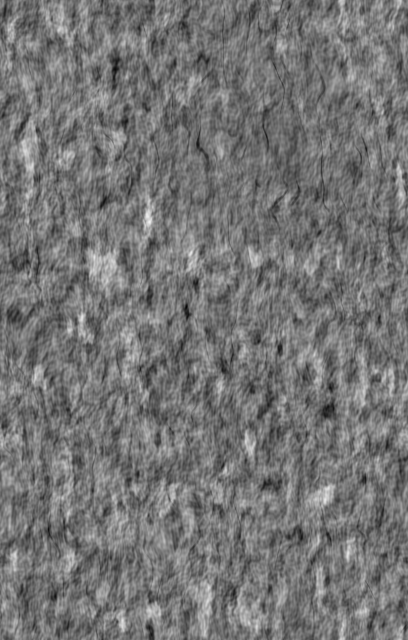
Write a WebGL 1 fragment shader that draws this texture.

```glsl
precision highp float;
uniform vec2 u_resolution;

const float TAU = 6.2831853;
const float BASE_GREY = 0.468;

float hash(vec2 cell, float seed) {
  return fract(sin(dot(cell, vec2(127.1, 311.7)) + seed * 74.7) * 43758.5453);
}

// Unit gradient of a lattice corner; the lattice wraps after "cells"
float corner(vec2 cell, vec2 offset, vec2 cells, float seed) {
  vec2 wrapped = floor(mod(cell + 0.5, cells));
  float angle = TAU * hash(wrapped, seed);
  return dot(vec2(cos(angle), sin(angle)), offset);
}

// Gradient noise that repeats over the unit square, for whole cell counts
float tileNoise(vec2 uv, vec2 cells, float seed) {
  vec2 p = uv * cells;
  vec2 i = floor(p);
  vec2 f = p - i;
  vec2 w = f * f * f * (f * (f * 6.0 - 15.0) + 10.0);
  vec2 e = vec2(1.0, 0.0);
  float low = mix(corner(i, f, cells, seed), corner(i + e.xy, f - e.xy, cells, seed), w.x);
  float high = mix(corner(i + e.yx, f - e.yx, cells, seed), corner(i + e.xx, f - e.xx, cells, seed), w.x);
  return mix(low, high, w.y);
}

// Three octaves of upright grain
float grain(vec2 uv, vec2 cells, float seed) {
  float sum = 0.0;
  float weight = 1.0;
  for (int octave = 0; octave < 3; octave++) {
    sum += weight * tileNoise(uv, cells, seed + float(octave));
    cells *= 2.0;
    weight *= 0.68;
  }
  return sum;
}

// Thin wandering upright fissures, broken up along their length
float fissures(vec2 uv, float count, float seed) {
  float wander = 1.5 * tileNoise(uv, vec2(6.0, 7.0), seed)
               + 0.8 * tileNoise(uv, vec2(24.0, 26.0), seed + 1.0);
  float distance = abs(fract(uv.x * count + wander) - 0.5);
  float breaks = smoothstep(-0.12, 0.3, tileNoise(uv, vec2(count, 15.0), seed + 2.0));
  return breaks * (1.0 - smoothstep(0.015, 0.14, distance));
}

// Pale flakes with ragged edges
float flakes(vec2 uv, vec2 cells, float roughness, float seed) {
  return smoothstep(0.23, 0.46, tileNoise(uv, cells, seed) + 0.13 * roughness);
}

// Smoother, darker bark in the upper right, fading periodically
float calmZone(vec2 uv) {
  vec2 wave = cos(TAU * (uv - vec2(0.66, 0.77)));
  float ragged = tileNoise(uv, vec2(7.0, 6.0), 40.0);
  return smoothstep(0.5, 1.7, wave.x + wave.y + ragged);
}

void main() {
  vec2 uv = gl_FragCoord.xy / u_resolution;

  // Bend the grain a little
  vec2 bend = vec2(tileNoise(uv, vec2(9.0, 11.0), 1.0), tileNoise(uv, vec2(11.0, 9.0), 2.0));
  vec2 bark = uv + 0.014 * bend;

  // Surface layers
  vec2 grainCells = vec2(40.0, 35.0);
  float fine = grain(bark, grainCells, 10.0);
  float relief = fine - grain(bark + vec2(-0.004, 0.003), grainCells, 10.0);
  float lumps = tileNoise(bark, vec2(23.0, 21.0), 20.0);
  float broad = tileNoise(uv, vec2(5.0, 4.0), 23.0);
  float pits = smoothstep(0.2, 0.5, -tileNoise(bark, vec2(34.0, 27.0), 26.0) - 0.1 * fine);
  float pale = flakes(bark, vec2(21.0, 11.0), fine, 30.0);
  float cracks = fissures(bark, 27.0, 33.0);
  float calm = calmZone(uv);

  // Tone
  float grey = BASE_GREY + 0.07 * broad - 0.035 * calm;
  grey += mix(1.0, 0.6, calm) * (0.2 * lumps + 0.19 * fine - 0.15 * pits);
  grey += 0.13 * relief;
  grey += mix(0.16, 0.1, calm) * pale;
  grey -= mix(0.11, 0.16, calm) * cracks;

  gl_FragColor = vec4(vec3(clamp(grey, 0.0, 1.0)), 1.0);
}
```
